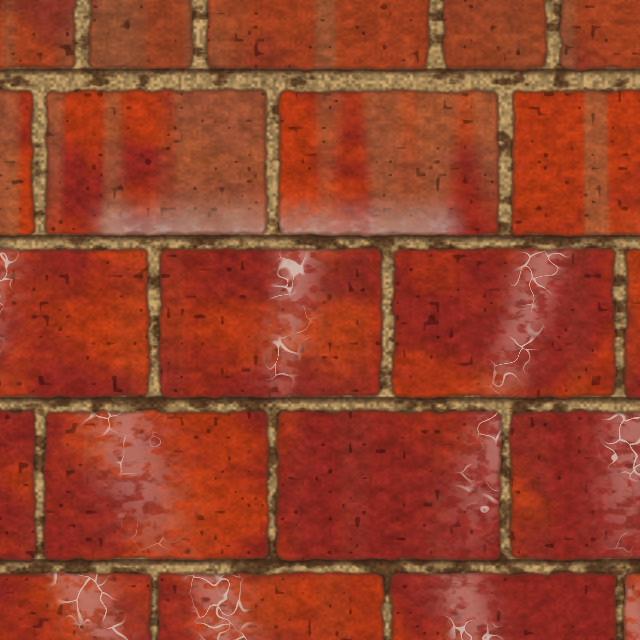
A WebGL 1 fragment shader for this texture:

```glsl
precision highp float;
// Weathered red brick wall: four and a half courses of stretchers, with a top course
// alternating headers and stretchers. Each cell is a rounded box with a noisy edge;
// fbm tints the clay, Voronoi borders give white crazing, and the mortar is sandy.

uniform vec2 u_resolution;

const float COURSE = 0.2535;      // height of one course
const float FIRST_JOINT = 0.115;  // lowest horizontal joint
const float STRETCHER = 0.364;
const float HEADER = 0.184;

float hash(vec2 p) {
  return fract(sin(dot(p, vec2(127.1, 311.7))) * 43758.545);
}

float noise(vec2 p) {
  vec2 i = floor(p), f = fract(p);
  f = f * f * (3.0 - 2.0 * f);
  return mix(mix(hash(i), hash(i + vec2(1.0, 0.0)), f.x),
             mix(hash(i + vec2(0.0, 1.0)), hash(i + vec2(1.0)), f.x), f.y);
}

float fbm(vec2 p) {
  float sum = 0.0, amp = 0.533;
  for (int i = 0; i < 4; i++) {
    sum += amp * noise(p);
    p = p * 2.03 + 17.3;
    amp *= 0.5;
  }
  return sum;
}

// Gap between the two nearest scattered points: zero on a crack
float crackGap(vec2 p) {
  vec2 cell = floor(p);
  float near = 9.0, second = 9.0;
  for (int y = -1; y <= 1; y++) {
    for (int x = -1; x <= 1; x++) {
      vec2 c = cell + vec2(float(x), float(y));
      float d = length(c + vec2(hash(c), hash(c + 41.7)) - p);
      second = min(second, max(near, d));
      near = min(near, d);
    }
  }
  return second - near;
}

float roundedBox(vec2 p, vec2 halfSize, float radius) {
  vec2 d = abs(p) - halfSize + radius;
  return length(max(d, 0.0)) + min(max(d.x, d.y), 0.0) - radius;
}

// Finds the brick cell: centred position, its size and its (column, row)
void brickCell(vec2 uv, out vec2 q, out vec2 size, out vec2 id) {
  float row = floor((uv.y - FIRST_JOINT) / COURSE);
  float x = uv.x - mix(0.062, 0.241, mod(row, 2.0));
  float col = floor(x / STRETCHER), width = STRETCHER;
  x -= col * STRETCHER;
  if (row > 2.5) {
    float pair = HEADER + STRETCHER + 0.005;
    x = uv.x - 0.128;
    col = floor(x / pair);
    x -= col * pair;
    float second = step(HEADER, x);
    width = mix(HEADER, pair - HEADER, second);
    x -= HEADER * second;
    col = col * 2.0 + second;
  }
  size = vec2(width, COURSE);
  id = vec2(col, row);
  q = vec2(x, uv.y - FIRST_JOINT - row * COURSE) - 0.5 * size;
}

vec3 mortarColor(vec2 uv, float below) {
  float sand = smoothstep(0.38, 0.60, fbm(uv * vec2(32.0, 48.0)) + 0.16 * uv.y);
  vec3 c = mix(vec3(0.37, 0.25, 0.15), vec3(0.68, 0.55, 0.36), sand);
  c *= 0.72 + 0.5 * noise(uv * 210.0);
  float shadow = smoothstep(-0.002, 0.001, below) * smoothstep(0.013, 0.002, below);
  return mix(c, vec3(0.25, 0.15, 0.10), 0.75 * shadow);
}

vec3 clayColor(vec2 uv, vec2 id, float weathered) {
  float tone = fbm(uv * vec2(6.0, 9.0) + id * 3.7) + 0.22 * weathered;
  tone += 0.2 * (hash(id + 5.1) - 0.5);
  vec3 c = mix(vec3(0.54, 0.15, 0.12), vec3(0.69, 0.22, 0.08), smoothstep(0.38, 0.72, tone));
  float band = smoothstep(0.5, 0.75, noise(vec2(uv.x * 23.0, uv.y * 1.5) + id * 7.3));
  c = mix(c, vec3(0.60, 0.38, 0.24), band * (0.10 + 0.55 * weathered));
  float dull = step(2.5, id.y) * (0.2 + 0.4 * hash(id + 8.6));
  c = mix(c, vec3(0.50, 0.29, 0.19), dull);
  c *= 0.80 + 0.4 * fbm(uv * vec2(55.0, 85.0));
  c *= 0.92 + 0.16 * noise(uv * 240.0);
  return c * (1.0 - 0.35 * smoothstep(0.84, 0.95, noise(uv * 95.0 + 3.0)));
}

// White salt: slanted patches with crazing low down, a haze at the foot of row two
vec3 addSalt(vec3 c, vec2 uv, vec2 q, vec2 size, vec2 id, float weathered) {
  float centre = (hash(id + 2.3) - 0.5) * size.x * 0.85;
  float slant = (hash(id + 6.9) - 0.5) * 0.9;
  float spread = mix(0.035, 0.065, hash(id + 4.2));
  float offset = (q.x - centre - slant * q.y) / spread;
  float patchMask = exp(-offset * offset) * smoothstep(-0.2, 0.1, q.y + 0.12 * hash(id + 9.4));
  patchMask *= 1.0 - weathered;
  float scratch = smoothstep(0.42, 0.72, fbm(uv * vec2(65.0, 95.0)) + 0.16 * patchMask);
  vec2 warped = uv * 24.0 + 0.9 * vec2(noise(uv * 45.0), noise(uv * 45.0 + 9.0));
  float vein = 1.0 - smoothstep(0.03, 0.10, crackGap(warped));
  vein *= smoothstep(0.42, 0.58, fbm(uv * 14.0 + 5.0));
  c = mix(c, vec3(0.75, 0.50, 0.46), patchMask * (0.22 + 0.55 * scratch));
  c = mix(c, vec3(0.84, 0.75, 0.70), 0.85 * vein * smoothstep(0.25, 0.7, patchMask));
  float haze = smoothstep(-0.04, -0.115, q.y) * smoothstep(0.25, 0.7, noise(vec2(uv.x * 9.0, id.y)));
  haze *= step(1.5, id.y) * step(id.y, 2.5) * (0.7 + 0.3 * scratch);
  return mix(c, vec3(0.75, 0.65, 0.62), 0.8 * haze);
}

void main() {
  vec2 uv = gl_FragCoord.xy / u_resolution;
  vec2 q, size, id;
  brickCell(uv, q, size, id);

  // Joints widen towards the top
  vec2 joint = vec2(mix(0.006, 0.012, uv.y), mix(0.011, 0.017, smoothstep(0.75, 0.85, uv.y)));
  vec2 halfSize = 0.5 * size - joint;
  float d = roundedBox(q, halfSize, 0.011) + 0.009 * (fbm(uv * 42.0) - 0.5);
  float weathered = step(1.5, id.y);

  vec3 brick = clayColor(uv, id, weathered);
  brick = addSalt(brick, uv, q, size, id, weathered);
  brick = mix(brick, vec3(0.36, 0.19, 0.13), 0.6 * smoothstep(-0.007, 0.0, d));
  vec3 mortar = mortarColor(uv, -halfSize.y - q.y);
  mortar *= 0.7 + 0.3 * smoothstep(0.0, 0.005, d);

  float edge = 0.0008 + 0.75 / u_resolution.y;
  gl_FragColor = vec4(mix(brick, mortar, smoothstep(-edge, edge, d)), 1.0);
}
```
